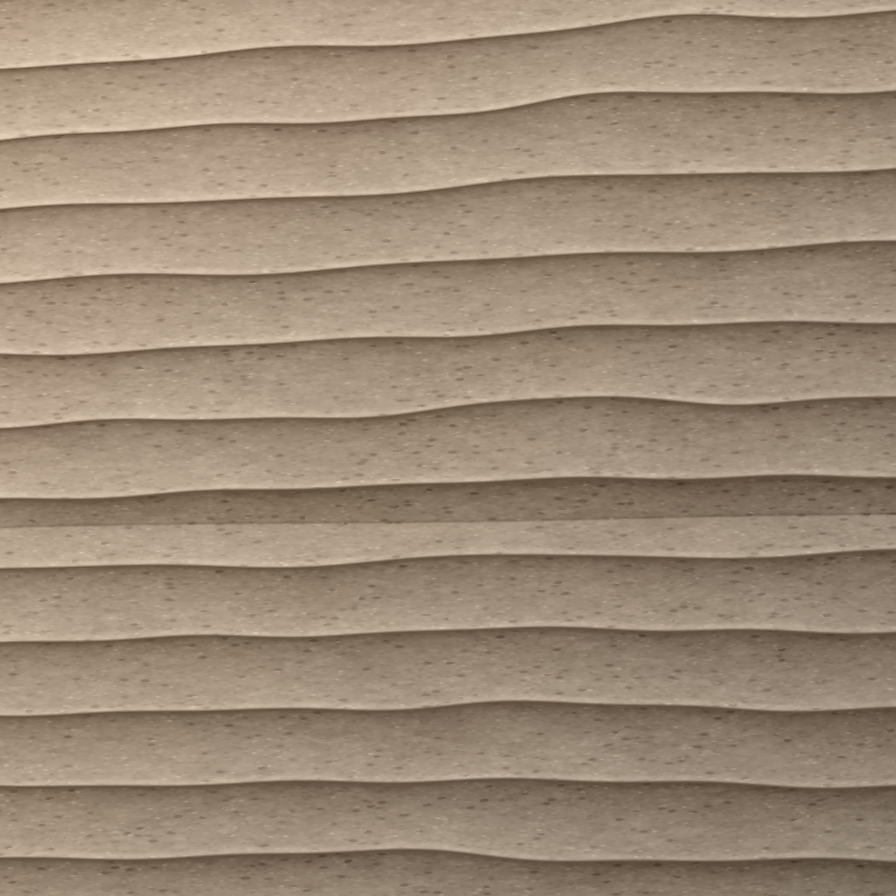
Reproduce this texture procedurally as a WebGL 2 fragment shader.

```glsl
#version 300 es
precision highp float;
// Weathered sandstone ledges: twelve wavy, slightly fanned horizontal ridges.
// Each band runs from a shadow under its upper ridge to a pale lower lip;
// stretched cellular noise adds the grain, and one straight seam cuts a band.
uniform vec2 u_resolution;
out vec4 fragColor;

float hash(vec2 p) {
    return fract(sin(dot(p, vec2(127.1, 311.7))) * 43758.5453);
}

// Height of ridge k at x: fanned spacing, one broad swell, small ripples
float ridge(float k, float x) {
    float a = hash(vec2(k, 3.0)), b = hash(vec2(k, 8.0));
    float swell = (x - 0.5 - 0.022 * k - 0.08 * (a - 0.5)) / 0.13;
    float y = 0.043 + 0.08 * k + x * (0.0063 * k - 0.0065);
    y += mix(0.004, 0.012, b) * exp(-swell * swell);
    y += 0.0026 * sin(x * (11.0 + 5.0 * a) + 6.28 * b);
    return y + 0.0013 * sin(x * (23.0 + 9.0 * b) + 6.28 * a);
}

// Cellular flecks: signed blobs, dark or light by the nearest cell's hash
float flecks(vec2 p) {
    vec2 cell = floor(p);
    float nearest = 9.0, id = 0.5;
    for (int j = -1; j <= 1; j++)
    for (int i = -1; i <= 1; i++) {
        vec2 c = cell + vec2(i, j);
        vec2 site = c + vec2(hash(c), hash(c + 57.0));
        float d = length(p - site);
        if (d < nearest) {
            nearest = d;
            id = hash(c + 19.0);
        }
    }
    return (2.0 * id - 1.0) * (1.0 - smoothstep(0.1, 0.75, nearest));
}

// Soft uneven staining from layered sines
float stain(vec2 p) {
    float sum = 0.0, amp = 0.5;
    for (int i = 0; i < 4; i++) {
        p = mat2(0.8, 0.6, -0.6, 0.8) * p * 1.7 + 1.3;
        sum += amp * sin(p.x + 1.5 * sin(p.y)) * cos(p.y * 0.8);
        amp *= 0.65;
    }
    return sum;
}

void main() {
    vec2 uv = gl_FragCoord.xy / u_resolution;
    float px = 1.0 / u_resolution.y;

    // Ridges enclosing this point
    float lower = -1.0, upper = 2.0, band = 0.0;
    for (int i = -1; i <= 13; i++) {
        float h = ridge(float(i), uv.x);
        if (h <= uv.y) {
            lower = h;
            band = float(i);
        } else {
            upper = min(upper, h);
        }
    }
    float above = uv.y - lower, below = upper - uv.y;
    float t = below / (upper - lower);
    float light = 0.24 * (0.5 - uv.x) + 0.26 * (uv.y - 0.5);

    // Band profile: gradient, shadow under the ridge, pale lip
    float tone = 0.32 + 0.44 * pow(t, 0.85) + light;
    tone -= 0.26 * exp(-t * 9.0);
    tone += 0.13 * exp(-pow((above - 0.005) / 0.0035, 2.0));

    // Straight seam with a darker slab above it
    if (band == 4.0) {
        float seam = uv.y - 0.4115 - 0.0145 * uv.x - 0.001 * sin(uv.x * 9.0);
        float slab = smoothstep(-0.001 - px, 0.001 + px, seam);
        tone += mix(0.13 * (1.0 - t), -0.1 - 0.12 * t, slab);
        tone -= 0.18 * exp(-pow(seam / 0.0016, 2.0));
    }

    // Grain lies along the beds
    vec2 bed = vec2(uv.x, uv.y - 0.03 * uv.x);
    float pits = flecks(bed * vec2(62.0, 170.0) + 9.0);
    tone += 0.075 * flecks(bed * vec2(130.0, 290.0));
    tone += 0.05 * flecks(bed * vec2(28.0, 110.0) + 31.0);
    tone += 0.06 * pits - 0.16 * smoothstep(0.6, 0.95, -pits);
    tone += 0.14 * smoothstep(0.65, 0.95, flecks(bed * vec2(85.0, 210.0) + 77.0));
    tone += 0.045 * stain(bed * vec2(9.0, 24.0));

    // Thin dark contour on each ridge
    float contour = smoothstep(0.0, 0.0025 + px, above);
    contour *= mix(0.5, 1.0, smoothstep(0.0, 0.005, below));
    tone = mix(0.02, tone, contour);

    vec3 shade = vec3(0.39, 0.32, 0.25), sand = vec3(0.82, 0.75, 0.67);
    vec3 color = mix(shade, sand, clamp(tone, -0.3, 1.12));
    color += vec3(0.06, 0.0, -0.05) * light;
    fragColor = vec4(color, 1.0);
}
```
